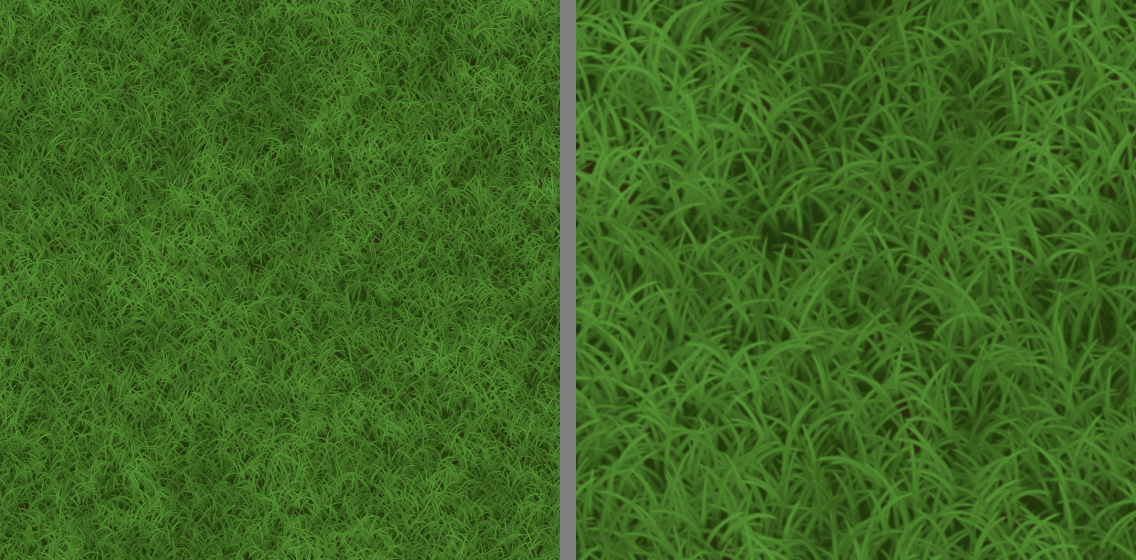
Left, the full canvas; right, a detail of the centre.
This texture is drawn by a WebGL 1 fragment shader. Its source:

```glsl
precision highp float;

uniform vec2 u_resolution;

const int LAYERS = 70;
const float CELL = 0.05;            // grid pitch, one blade per cell and layer
const float MIN_LENGTH = 0.6;       // blade length in cells
const float MAX_LENGTH = 0.96;
const float HALF_WIDTH = 0.0016;
const float SOFTNESS = 0.0011;
const float MIN_LEAN = 0.05;        // radians from upright
const float MAX_LEAN = 1.2;
const float MIN_ARCH = 0.03;        // arch height per blade length
const float MAX_ARCH = 0.23;
const float ROOT_FADE = 0.35;
const float DEEP_TONE = 0.2;
const float TOP_TONE = 0.95;
const float BLADE_VARIATION = 0.34;
const float TIP_LIGHT = 0.3;
const float EDGE_SHADE = 0.1;
const float PATCH_SCALE = 8.0;
const float PATCH_STRENGTH = 0.26;
const float CLUMP_SCALE = 24.0;
const float CLUMP_STRENGTH = 0.34;
const float SOIL_SCALE = 45.0;
const vec3 SHADOW_GREEN = vec3(0.13, 0.22, 0.04);
const vec3 LIGHT_GREEN = vec3(0.31, 0.53, 0.18);
const vec3 SOIL = vec3(0.18, 0.14, 0.06);

vec4 hash4(vec3 p) {
    vec4 q = fract(p.xyzx * vec4(0.1031, 0.1030, 0.0973, 0.1099));
    q += dot(q, q.wzxy + 33.33);
    return fract((q.xxyz + q.yzzw) * q.zywx);
}

float valueNoise(vec2 p) {
    vec2 id = floor(p);
    vec2 f = fract(p);
    f = f * f * (3.0 - 2.0 * f);
    float a = hash4(vec3(id, 91.0)).x;
    float b = hash4(vec3(id + vec2(1.0, 0.0), 91.0)).x;
    float c = hash4(vec3(id + vec2(0.0, 1.0), 91.0)).x;
    float d = hash4(vec3(id + 1.0, 91.0)).x;
    return mix(mix(a, b, f.x), mix(c, d, f.x), f.y);
}

// Arched blade around the origin: x = coverage, y = position root to tip,
// z = position from midrib to edge.
vec3 blade(vec2 p, float bladeLength, float leanRandom, float soft) {
    float lean = abs(leanRandom * 2.0 - 1.0);
    p.x *= leanRandom < 0.5 ? -1.0 : 1.0;
    float angle = mix(MIN_LEAN, MAX_LEAN, lean);
    float arch = mix(MIN_ARCH, MAX_ARCH, lean);
    vec2 along = vec2(sin(angle), cos(angle));
    vec2 outward = vec2(-along.y, along.x);

    float s = dot(p, along) / bladeLength + 0.5;
    float t = clamp(s, 0.0, 1.0);
    float bulge = arch * bladeLength * (4.0 * t * (1.0 - t) - 0.5);
    float slope = 4.0 * arch * (1.0 - 2.0 * t);
    float d = abs(dot(p, outward) - bulge) / sqrt(1.0 + slope * slope);

    float width = HALF_WIDTH * (1.0 - 0.6 * t * t);
    float ends = smoothstep(0.0, ROOT_FADE, s) * (1.0 - smoothstep(0.88, 1.0, s));
    float coverage = ends * (1.0 - smoothstep(width - soft, width + soft, d));
    return vec3(coverage, t, min(d / width, 1.0));
}

void main() {
    vec2 p = gl_FragCoord.xy / u_resolution.y;
    float soft = max(SOFTNESS, 0.75 / u_resolution.y);

    // Broad light and dark areas of the lawn
    float patchTone = PATCH_STRENGTH * (valueNoise(p * PATCH_SCALE) - 0.5)
        + CLUMP_STRENGTH * (valueNoise(p * CLUMP_SCALE + 17.3) - 0.5);

    // Shaded ground with a few bare spots
    float bare = smoothstep(0.65, 0.85, valueNoise(p * SOIL_SCALE));
    vec3 color = mix(SHADOW_GREEN, SOIL, 0.7 * bare);

    // Blades stacked from the dark undergrowth to the lit top
    for (int i = 0; i < LAYERS; i++) {
        float layer = float(i);
        float height = layer / float(LAYERS - 1);
        vec2 grid = p / CELL + hash4(vec3(layer, 7.0, 3.0)).xy;
        vec2 base = floor(grid - 0.5);
        for (int y = 0; y < 2; y++) {
            for (int x = 0; x < 2; x++) {
                vec2 id = base + vec2(float(x), float(y));
                vec4 rnd = hash4(vec3(id, layer + 11.0));
                float size = CELL * mix(MIN_LENGTH, MAX_LENGTH, fract(rnd.w * 7.0));
                vec3 b = blade((grid - id - rnd.xy) * CELL, size, rnd.z, soft);
                float tone = mix(DEEP_TONE, TOP_TONE, height) + patchTone
                    + BLADE_VARIATION * (rnd.w - 0.5)
                    + TIP_LIGHT * (b.y - 0.5) - EDGE_SHADE * (b.z - 0.4);
                vec3 tint = mix(SHADOW_GREEN, LIGHT_GREEN, clamp(tone, 0.0, 1.2));
                color = mix(color, tint, b.x);
            }
        }
    }

    gl_FragColor = vec4(color, 1.0);
}
```
